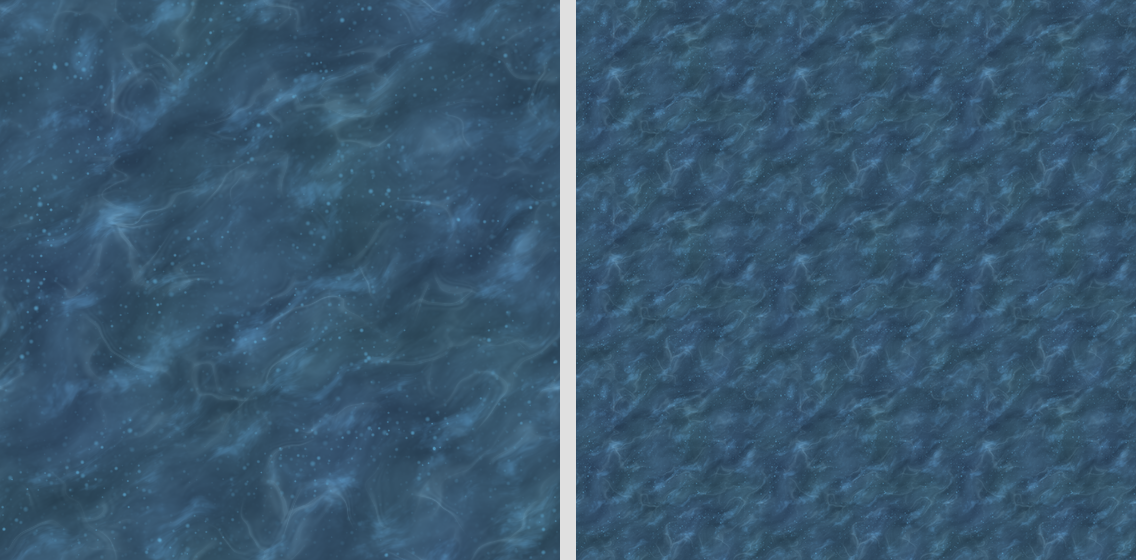
Left: one tile. Right: repeated 3 by 3.
Write a WebGL 2 fragment shader that draws this texture.

```glsl
#version 300 es
precision highp float;
// Deep blue misty water: slanted soft clouds and glowing streaks, thin folded
// veils and small drifting specks. Sheared gradient noise on a wrapping lattice
// is warped by layered sines; the specks are jittered dots in wrapped cells.

uniform vec2 u_resolution;
out vec4 fragColor;

const float TAU = 6.28318;

vec2 hash2(vec2 p) {
    vec3 q = fract(p.xyx * vec3(0.1031, 0.1030, 0.0973));
    q += dot(q, q.yzx + 33.33);
    return fract((q.xx + q.yz) * q.zy);
}

// Unit gradient of a lattice corner; each wrap in x also shifts the rows by the shear.
vec2 gradient(vec2 corner, vec2 count, float shear, float seed) {
    corner.y += floor(corner.x / count.x) * shear;
    float angle = TAU * hash2(mod(corner, count) + seed * 17.0).x;
    return vec2(cos(angle), sin(angle));
}

// Tiling gradient noise whose rows climb by shear / count.y across the canvas.
float noise(vec2 uv, vec2 count, float shear, float seed) {
    vec2 p = uv * count - vec2(0.0, shear * uv.x);
    vec2 i = floor(p), f = p - i;
    vec2 s = f * f * f * (f * (f * 6.0 - 15.0) + 10.0);
    vec2 e = vec2(1.0, 0.0);
    float a = dot(gradient(i, count, shear, seed), f);
    float b = dot(gradient(i + e.xy, count, shear, seed), f - e.xy);
    float c = dot(gradient(i + e.yx, count, shear, seed), f - e.yx);
    float d = dot(gradient(i + e.xx, count, shear, seed), f - e.xx);
    return mix(mix(a, b, s.x), mix(c, d, s.x), s.y);
}

float fbm(vec2 uv, vec2 count, float shear, float seed) {
    float sum = 0.0, weight = 0.55;
    for (int k = 0; k < 5; k++) {
        sum += weight * noise(uv, count, shear, seed + float(k));
        count *= 2.0;
        shear *= 2.0;
        weight *= 0.58;
    }
    return sum;
}

// Layered sines with whole frequencies bend the domain.
vec2 bend(vec2 uv) {
    vec2 w = 0.014 * sin(TAU * (vec2(2.0, 1.0) * uv.yx + vec2(1.0, -2.0) * uv + vec2(0.1, 0.6)));
    w += 0.008 * sin(TAU * (vec2(3.0, 4.0) * uv.yx + vec2(-2.0, 3.0) * uv + vec2(0.4, 0.2)));
    return uv + w;
}

// A folded sheet: crisp on its edge, fading to one side with fine strands.
float veil(vec2 uv, vec2 count, float shear, float seed) {
    float level = noise(uv, count, shear, seed) + 0.22 * noise(uv, count * 3.0, shear * 3.0, seed + 5.0);
    float edge = exp(-abs(level) * 34.0);
    float strands = 0.55 + 0.45 * sin(level * 60.0 + 6.0 * noise(uv, vec2(9.0), 3.0, seed + 9.0));
    float sheet = smoothstep(-0.03, 0.03, level) * exp(-max(level, 0.0) * 6.0) * strands;
    float patches = smoothstep(-0.02, 0.38, noise(uv, vec2(7.0, 8.0), 2.0, seed + 11.0));
    return patches * (0.65 * edge + 0.5 * sheet);
}

// One soft round speck per cell, kept inside the cell so that it never clips.
float specks(vec2 uv, float cells, float radius, float seed) {
    vec2 p = uv * cells;
    vec2 id = mod(floor(p), cells) + seed * 61.0;
    vec2 center = 0.24 + 0.52 * hash2(id);
    vec2 look = hash2(id + 131.0);
    float size = radius * cells * mix(0.7, 1.2, look.x);
    float disc = 1.0 - smoothstep(0.1 * size, size, distance(fract(p), center));
    return disc * (0.05 + 0.95 * pow(look.y, 5.0));
}

void main() {
    vec2 uv = gl_FragCoord.xy / u_resolution;
    vec2 flow = bend(uv);
    flow += 0.020 * vec2(noise(uv, vec2(11.0), 4.0, 1.0), noise(uv, vec2(11.0), 4.0, 2.0));
    flow += 0.007 * vec2(noise(uv, vec2(27.0), 9.0, 6.0), noise(uv, vec2(27.0), 9.0, 7.0));

    // Dim clouds with a slow drift between teal and violet blue
    float cloud = fbm(flow, vec2(6.0, 9.0), 4.0, 3.0);
    float tint = noise(flow, vec2(4.0, 5.0), 2.0, 31.0);
    vec3 color = vec3(0.199, 0.313, 0.404) + cloud * vec3(0.10, 0.15, 0.175);
    color += tint * vec3(0.004, -0.008, 0.030);

    // Glowing slanted streaks with short upright strands
    float streak = fbm(flow, vec2(8.0, 14.0), 6.0, 12.0);
    float grain = noise(flow, vec2(64.0, 26.0), -12.0, 21.0);
    float glow = smoothstep(0.0, 0.48, streak + 0.3 * cloud) * (1.0 + 0.6 * grain);
    color += glow * vec3(0.062, 0.116, 0.155);

    // Pale veils in several directions and two sizes
    float veils = 0.0;
    for (int k = 0; k < 4; k++) {
        float n = float(k);
        vec2 count = vec2(4.0 + n, 6.0 + mod(n * 3.0, 4.0));
        veils += veil(flow, count, 4.0 - 2.0 * n, 40.0 + 20.0 * n);
    }
    color += min(veils, 1.3) * vec3(0.080, 0.098, 0.100);

    // Specks, gathered in loose swarms
    float swarm = 0.3 + 0.7 * smoothstep(-0.15, 0.35, noise(uv, vec2(7.0), 3.0, 90.0) + 0.7 * streak);
    float dots = specks(uv, 37.0, 0.0058, 1.0) + specks(uv, 47.0, 0.0048, 2.0)
               + 0.8 * specks(uv, 67.0, 0.0034, 3.0);
    color = mix(color, vec3(0.36, 0.66, 0.82), min(0.75 * dots * swarm, 0.8));

    fragColor = vec4(color, 1.0);
}
```
